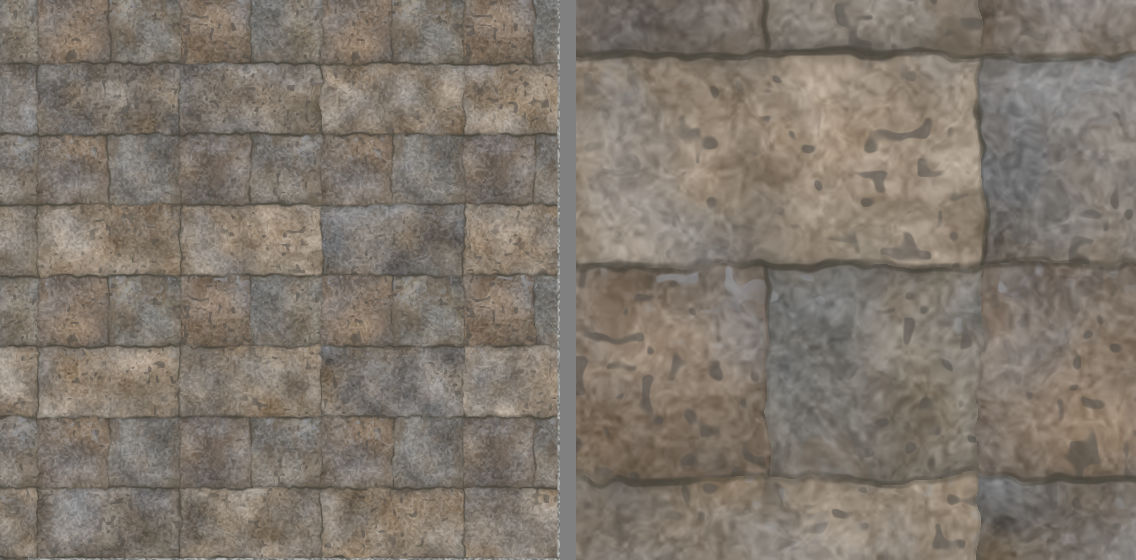
Left, the full canvas; right, a detail of the centre.
Reproduce this texture procedurally as a WebGL 1 fragment shader.

```glsl
precision highp float;
// Weathered stone wall: courses of long blocks alternating with courses of square blocks.

uniform vec2 u_resolution;

// Layout, in fractions of the canvas
const vec2 ORIGIN = vec2(0.0677, 0.0026);
const float COURSE_HEIGHT = 0.1263;
const float LONG_WIDTH = 0.2533;
const float SQUARE_WIDTH = 0.12665;
const float BED_HALF_WIDTH = 0.0018;
const float HEAD_HALF_WIDTH = 0.0011;
const float BORDER = 0.0045;

// Surface strength
const float MOTTLE = 0.38;
const float GRAIN = 0.13;
const float HUE_DRIFT = 0.10;

// Colours
const vec3 TAN = vec3(0.565, 0.520, 0.460);
const vec3 PALE_TAN = vec3(0.595, 0.545, 0.490);
const vec3 GREY = vec3(0.500, 0.477, 0.453);
const vec3 BROWN = vec3(0.495, 0.450, 0.410);
const vec3 GREEN_GREY = vec3(0.492, 0.475, 0.440);
const vec3 RUST = vec3(0.440, 0.370, 0.305);
const vec3 OLIVE = vec3(0.345, 0.315, 0.250);
const vec3 PIT = vec3(0.310, 0.300, 0.285);
const vec3 CHIP = vec3(0.600, 0.610, 0.635);
const vec3 JOINT = vec3(0.275, 0.260, 0.225);
const vec3 BORDER_GREY = vec3(0.570, 0.570, 0.560);

float hash(vec2 p) {
  vec3 q = fract(vec3(p.xyx) * 0.1031);
  q += dot(q, q.yzx + 33.33);
  return fract((q.x + q.y) * q.z);
}

float noise(vec2 p) {
  vec2 i = floor(p), f = fract(p);
  f = f * f * (3.0 - 2.0 * f);
  return mix(mix(hash(i), hash(i + vec2(1.0, 0.0)), f.x),
             mix(hash(i + vec2(0.0, 1.0)), hash(i + 1.0), f.x), f.y);
}

float fbm(vec2 p) {
  float sum = 0.0, amp = 0.5;
  for (int i = 0; i < 5; i++) {
    sum += amp * noise(p);
    p = mat2(1.6, 1.2, -1.2, 1.6) * p + 17.3;
    amp *= 0.5;
  }
  return sum / 0.97;
}

// Base tone of a block; long courses hold one grey run among the tans
vec3 blockTone(vec2 id, bool isLong, float seed) {
  if (!isLong) {
    vec3 cool = mix(GREY, GREEN_GREY, seed);
    return mix(mix(BROWN, GREY, 0.5 * seed), cool, mod(id.x, 2.0));
  }
  float course = floor(id.y * 0.5);
  float greyColumn = abs(course - 1.5) < 1.0 ? 2.0 : 0.0;
  float greyReach = course > 2.5 ? 1.5 : 0.5;
  vec3 warm = mix(mix(BROWN, TAN, 0.65), PALE_TAN, smoothstep(0.1, 0.7, seed));
  return abs(id.x - greyColumn) < greyReach ? GREY : warm;
}

void main() {
  vec2 p = gl_FragCoord.xy / u_resolution;
  float px = 1.0 / min(u_resolution.x, u_resolution.y);

  // Ragged block outlines
  vec2 wobble = vec2(noise(p * 28.0 + 3.0), noise(p * 28.0 + 61.0)) - 0.5;
  vec2 chipping = vec2(noise(p * 95.0 + 9.0), noise(p * 95.0 + 47.0)) - 0.5;
  vec2 q = p - ORIGIN + 0.006 * wobble + 0.005 * chipping;

  // Block grid
  float row = floor(q.y / COURSE_HEIGHT);
  bool isLong = mod(row, 2.0) < 0.5;
  float width = isLong ? LONG_WIDTH : SQUARE_WIDTH;
  vec2 size = vec2(width, COURSE_HEIGHT);
  vec2 id = floor(q / size);
  vec2 f = fract(q / size);
  vec2 edge = min(f, 1.0 - f) * size;

  // Square blocks reuse four faces per course
  vec2 faceId = isLong ? id : mod(id, 4.0);
  float seed = hash(faceId * 7.0 + 23.0);
  vec2 uv = f * size + faceId * 3.7 + 20.0;

  // Block face: mottling, hue drift and grain
  vec3 col = blockTone(id, isLong, seed);
  float mottle = fbm(uv * 22.0);
  float hue = fbm(uv * 15.0 + 40.0);
  col += MOTTLE * (mottle - 0.5) * (isLong ? 1.0 : 0.8);
  col += HUE_DRIFT * (hue - 0.5) * vec3(1.0, 0.1, -1.0);
  col += GRAIN * (noise(uv * 240.0) - 0.5) + 0.06 * (noise(uv * 430.0) - 0.5);

  // Rust streaks on square blocks, olive stains low on long ones
  float rust = smoothstep(0.52, 0.72, fbm(uv * vec2(34.0, 20.0) + 80.0));
  col = mix(col, RUST, rust * (isLong ? 0.15 : 0.42));
  float stain = smoothstep(0.42, 0.70, fbm(uv * vec2(24.0, 42.0) + 120.0));
  stain *= smoothstep(0.2, 0.95, f.x) * smoothstep(0.85, 0.1, f.y);
  col = mix(col, OLIVE, isLong ? 0.75 * stain * seed : 0.2 * stain);

  // Dark pits, and bluish chips gathered near the top of a course
  float pits = smoothstep(0.72, 0.88, noise(uv * 125.0 + 7.0));
  col = mix(col, PIT, pits * mix(0.2, 0.55, smoothstep(0.4, 0.6, hue)));
  float chips = smoothstep(0.70, 0.86, noise(uv * 145.0 + 31.0));
  chips *= smoothstep(0.35, 1.0, f.y) * smoothstep(0.4, 0.6, fbm(uv * 18.0 + 9.0));
  col = mix(col, CHIP, chips * (isLong ? 0.35 : 0.65));

  // Bed joints with a soft uneven shadow
  float wear = smoothstep(0.30, 0.62, fbm(p * vec2(24.0, 50.0) + 5.0));
  float bed = 1.0 - smoothstep(BED_HALF_WIDTH - px, BED_HALF_WIDTH + 0.002 + px, edge.y);
  float shadow = exp(-edge.y / 0.0065);
  col = mix(col, JOINT, max(bed * mix(0.35, 0.85, wear), 0.55 * shadow * wear));

  // Thin broken head joints; every second one is faint between square blocks
  float side = mod(floor(q.x / width + 0.5), 2.0);
  float strength = isLong ? 0.8 : mix(0.35, 0.75, side);
  float gaps = smoothstep(0.28, 0.58, fbm(p * vec2(40.0, 32.0) + 70.0));
  float head = 1.0 - smoothstep(HEAD_HALF_WIDTH - px, HEAD_HALF_WIDTH + 0.0015 + px, edge.x);
  float headShade = 0.35 * exp(-edge.x / 0.005);
  col = mix(col, JOINT, max(head, headShade) * strength * mix(0.25, 1.0, gaps));

  // Rough grey border along the right and bottom
  vec2 rim = vec2(1.0 - p.x, p.y + BORDER * 0.25) + 0.002 * chipping;
  float inset = p.x > 0.05 ? min(rim.x, rim.y) : rim.x;
  float border = 1.0 - smoothstep(BORDER - px, BORDER + px, inset);
  vec3 rough = BORDER_GREY + 0.35 * (noise(p * 260.0) - 0.5);
  gl_FragColor = vec4(mix(col, rough, border), 1.0);
}
```
